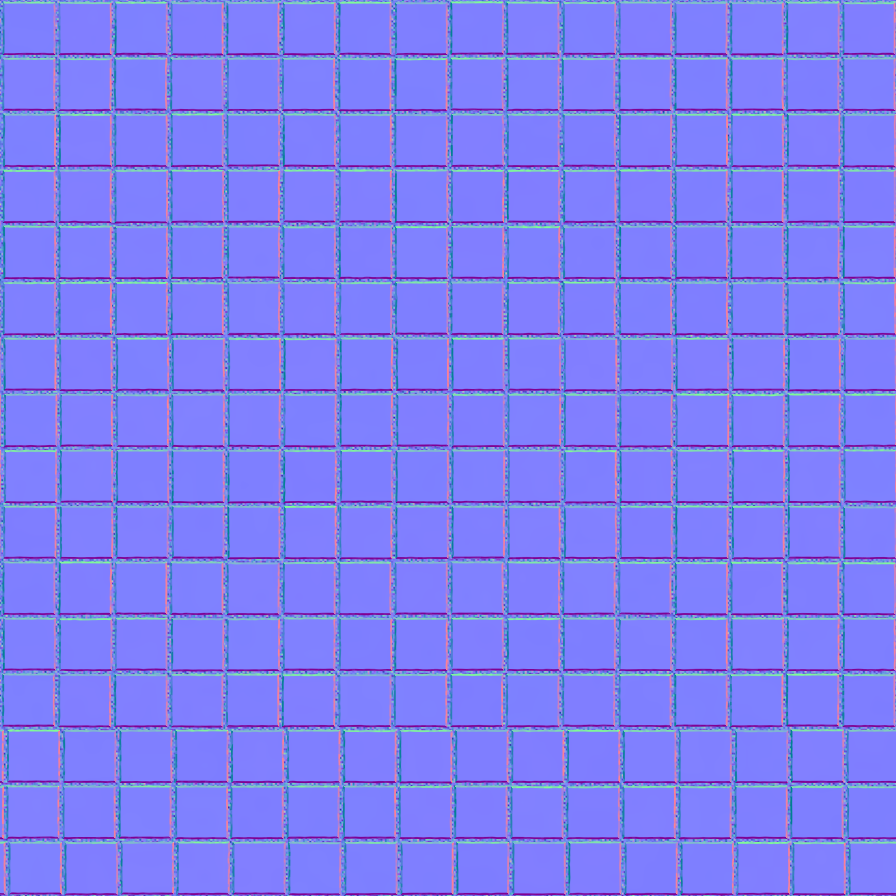
Write a WebGL 2 fragment shader that draws this texture map.

```glsl
#version 300 es
precision highp float;
// Tangent-space normal map of a square tile grid with bevelled edges and rough grout.

#define TILES 16.0          // repeats across and down
#define HALF_SIZE 0.476     // half tile width, in cells
#define BEVEL 0.033         // bevel width, in cells
#define CORNER 0.020        // corner radius, in cells
#define JITTER 0.012        // random tile offset, in cells
#define EDGE_WOBBLE 0.010   // unevenness of the tile outline
#define BEVEL_TILT 1.0      // steepest bevel slope
#define SLOPE_DROP 0.85     // loss of blue per unit of slope
#define FACE_TILT 0.034     // random lean of each tile face
#define GROUT_GRAIN 26.0    // grout bumps per cell
#define GROUT_DEPTH 0.85    // grout bump strength

uniform vec2 u_resolution;
out vec4 outColor;

float hash(vec2 p) {
    vec3 h = fract(p.xyx * vec3(0.1031, 0.1030, 0.0973));
    h += dot(h, h.yzx + 33.33);
    return fract((h.x + h.y) * h.z);
}

vec2 hash2(vec2 p) {
    return vec2(hash(p + 17.3), hash(p + 71.9));
}

// Value noise that wraps after "period" lattice steps.
float noise(vec2 p, float period) {
    vec2 i = floor(p), f = fract(p);
    vec2 a = mod(i, period), b = mod(i + 1.0, period);
    f = f * f * (3.0 - 2.0 * f);
    return mix(mix(hash(a), hash(vec2(b.x, a.y)), f.x),
               mix(hash(vec2(a.x, b.y)), hash(b), f.x), f.y);
}

// Sideways slip of a row: lowest three slide furthest, a middle band a little.
float rowShift(float row) {
    float low = 1.0 - step(3.0, row);
    float band = step(6.0, row) * (1.0 - step(10.0, row));
    float lowest = 1.0 - step(1.0, row);
    return 0.02 + 0.075 * low + 0.025 * band + 0.035 * lowest
         + 0.012 * (hash(vec2(row, 5.0)) - 0.5);
}

// Rounded box: outward direction in xy, signed distance in z.
vec3 roundedBox(vec2 q, vec2 halfSize) {
    vec2 w = abs(q) - halfSize + CORNER;
    float dist = length(max(w, 0.0)) + min(max(w.x, w.y), 0.0) - CORNER;
    vec2 axis = w.x > w.y ? vec2(1.0, 0.0) : vec2(0.0, 1.0);
    vec2 dir = min(w.x, w.y) > 0.0 ? normalize(w) : axis;
    return vec3(dir * mix(vec2(-1.0), vec2(1.0), step(0.0, q)), dist);
}

// Fraction of a soft edge of the given width that lies at positive depth.
float coverage(float depth, float width) {
    return clamp(depth / width + 0.5, 0.0, 1.0);
}

vec2 groutSlope(vec2 p) {
    vec2 g = p * GROUT_GRAIN;
    float period = TILES * GROUT_GRAIN;
    float here = noise(g, period);
    vec2 rise = vec2(noise(g + vec2(0.7, 0.0), period), noise(g + vec2(0.0, 0.7), period));
    return (here - rise) * GROUT_DEPTH + vec2(-0.10, 0.05);
}

// Steepness by side, worn in patches along its length.
float edgeStrength(vec2 id, vec2 dir, vec2 p) {
    bool upright = abs(dir.x) > abs(dir.y);
    float side = upright ? 1.5 + 0.5 * sign(dir.x) : 4.5 + 0.5 * sign(dir.y);
    float wear = hash(id * 3.0 + side * 7.0);
    float grain = noise(p * 16.0 + 3.0, TILES * 16.0);
    float patches = smoothstep(0.25, 0.6, grain);
    if (upright) return mix(0.6, 1.0, wear) * mix(0.5, 1.0, patches);
    if (dir.y > 0.0) return mix(0.45, 1.0, wear) * mix(0.75, 1.0, patches);
    return mix(0.85, 1.0, patches);
}

void main() {
    vec2 p = gl_FragCoord.xy / u_resolution * TILES;
    float pixel = TILES / min(u_resolution.x, u_resolution.y);

    // Tile cell and local position
    float row = floor(p.y + 0.007);
    vec2 s = vec2(p.x - rowShift(row), p.y + 0.007);
    vec2 id = vec2(mod(floor(s.x), TILES), mod(row, TILES));
    vec2 q = vec2(fract(s.x), s.y - row) - 0.5;
    q -= (hash2(id) - 0.5) * JITTER;

    // Slightly ragged outline
    float ragged = noise(p * 9.0, TILES * 9.0) - 0.5;
    vec2 halfSize = HALF_SIZE - 0.006 * hash2(id + 40.0) + ragged * EDGE_WOBBLE;
    vec3 box = roundedBox(q, halfSize);
    float inTile = coverage(-box.z, pixel);
    float inFace = coverage(-box.z - BEVEL, max(pixel, 0.6 * BEVEL));

    // Bevel, and a nearly flat face with a lean and faint unevenness
    vec2 bevel = box.xy * BEVEL_TILT * edgeStrength(id, box.xy, p);
    vec2 face = (hash2(id + 90.0) - 0.5) * FACE_TILT;
    face += (noise(p * 3.0, TILES * 3.0) - 0.5) * 0.012;

    // Blend flat and steep normals; blue falls in proportion to slope
    vec3 groutNormal = vec3(groutSlope(p), 0.0);
    groutNormal.z = 1.0 - SLOPE_DROP * length(groutNormal.xy);
    vec3 bevelNormal = vec3(bevel, 1.0 - SLOPE_DROP * length(bevel));
    vec3 faceNormal = vec3(face, 1.0);
    vec3 normal = mix(groutNormal, mix(bevelNormal, faceNormal, inFace), inTile);
    outColor = vec4(clamp(normal * 0.5 + 0.5, 0.0, 1.0), 1.0);
}
```
